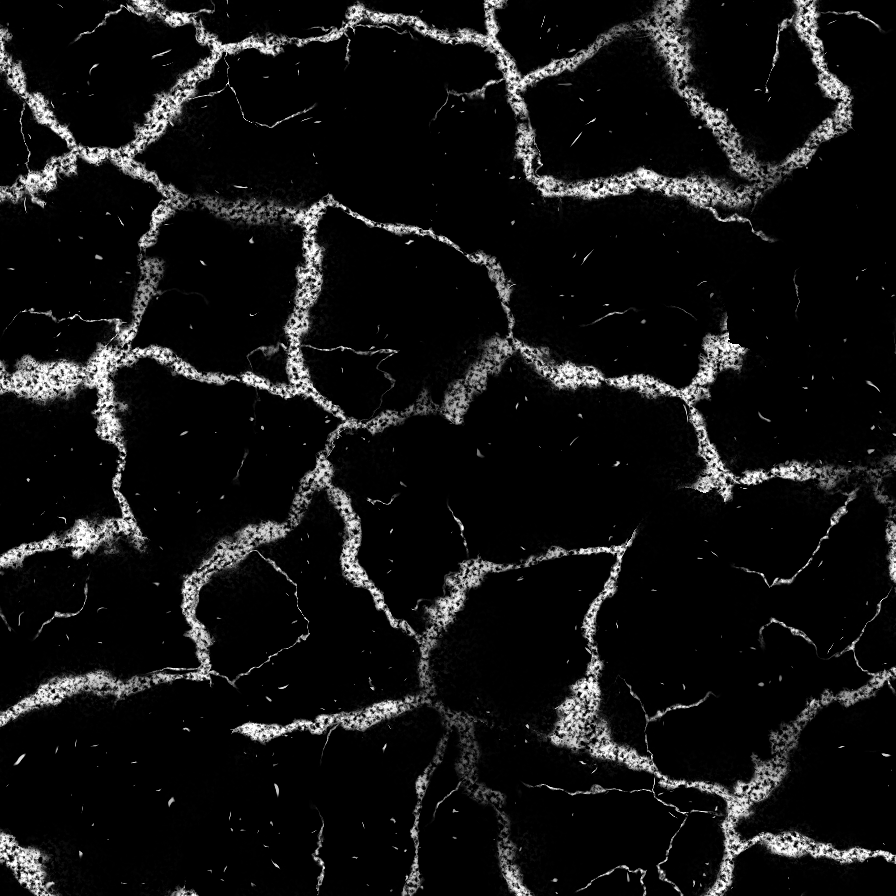
This texture is drawn by a three.js fragment shader. Its source:

```glsl
varying vec2 vUv;

vec2 hash2(vec2 p) {
  vec2 q = vec2(dot(p, vec2(127.1, 311.7)), dot(p, vec2(269.5, 183.3)));
  return fract(sin(q) * 43758.545);
}

float gradientNoise(vec2 p) {
  vec2 i = floor(p), f = fract(p);
  vec2 u = f * f * f * (f * (f * 6.0 - 15.0) + 10.0);
  vec2 x = vec2(1.0, 0.0);
  float a = dot(hash2(i) * 2.0 - 1.0, f);
  float b = dot(hash2(i + x) * 2.0 - 1.0, f - x);
  float c = dot(hash2(i + x.yx) * 2.0 - 1.0, f - x.yx);
  float d = dot(hash2(i + 1.0) * 2.0 - 1.0, f - 1.0);
  return mix(mix(a, b, u.x), mix(c, d, u.x), u.y);
}

float fbm(vec2 p) {
  float sum = 0.0, amplitude = 1.0;
  for (int i = 0; i < 3; i++) {
    sum += amplitude * gradientNoise(p);
    p = mat2(1.6, 1.2, -1.2, 1.6) * p + 7.3;
    amplitude *= 0.55;
  }
  return sum;
}

vec2 warp(vec2 p, float frequency, float amount) {
  vec2 q = p * frequency;
  return p + amount * vec2(fbm(q + 3.1), fbm(q + 41.7));
}

// Distance to the kept cell borders, scaled by a random strength per border
float crackDistance(vec2 uv, float scale, float keep, vec2 seed) {
  vec2 p = uv * scale + seed;
  vec2 base = floor(p), nearCell = base, nearPoint = vec2(0.0);
  float best = 8.0;
  for (int y = -1; y <= 1; y++) {
    for (int x = -1; x <= 1; x++) {
      vec2 cell = base + vec2(x, y);
      vec2 r = cell + hash2(cell) - p;
      if (dot(r, r) < best) {
        best = dot(r, r);
        nearCell = cell;
        nearPoint = r;
      }
    }
  }
  float result = 8.0;
  for (int y = -2; y <= 2; y++) {
    for (int x = -2; x <= 2; x++) {
      vec2 cell = nearCell + vec2(x, y);
      vec2 r = cell + hash2(cell) - p;
      vec2 span = r - nearPoint;
      vec2 border = hash2(cell + nearCell + 17.3 * abs(cell - nearCell));
      if (dot(span, span) > 0.0001 && border.x < keep) {
        float d = dot(0.5 * (nearPoint + r), normalize(span));
        result = min(result, d / mix(0.45, 1.0, border.y));
      }
    }
  }
  return result / scale;
}

// Tiny chips and short scratches, one candidate per grid cell
float specks(vec2 uv, float scale, float share, float size) {
  vec2 cell = floor(uv * scale);
  vec2 pick = hash2(cell + 5.7), shape = hash2(cell + 63.1);
  vec2 q = (fract(uv * scale) - mix(vec2(0.3), vec2(0.7), shape)) / scale;
  float angle = 6.283 * pick.y, c = cos(angle), s = sin(angle);
  q = mat2(c, s, -s, c) * q;
  q.x /= 1.0 + 3.0 * shape.x * shape.x;
  float radius = size * mix(0.4, 1.0, shape.y);
  float dotMask = 1.0 - smoothstep(radius - 0.0006, radius + 0.0006, length(q));
  return dotMask * step(pick.x, share) * mix(0.25, 0.9, shape.x);
}

void main() {
  vec2 uv = vUv;
  vec2 bent = warp(warp(uv, 5.0, 0.045), 19.0, 0.016);
  vec2 ragged = warp(bent, 70.0, 0.005);
  float patches = fbm(uv * 7.0 + 11.0);
  float clumps = gradientNoise(uv * 48.0 + 23.0);
  float grain = fbm(uv * 210.0);
  float lace = 0.16 - abs(gradientNoise(uv * 120.0 + 9.0));

  // Broad cracks filled with crumbled grains, fading along their length
  float wide = crackDistance(ragged, 5.0, 0.8, vec2(13.0, 4.0));
  float halfWidth = 0.0165 * clamp(0.9 + 0.9 * patches + 0.7 * clumps, 0.25, 1.7);
  float t = wide / halfWidth;
  float body = 1.0 - smoothstep(0.6, 1.2, t + 0.6 * grain);
  float fade = smoothstep(-0.5, 0.1, fbm(uv * 5.0 + 52.0));
  float density = 0.3 + 0.22 * fade + 0.4 * clumps;
  float crumbs = body * smoothstep(0.0, 0.85, density + 0.9 * grain + 0.9 * lace);
  crumbs *= mix(0.35, 1.0, fade);

  // Smoky dust beside the cracks
  float halo = exp(-wide / 0.018) * smoothstep(-0.15, 0.45, patches);
  float dust = 0.6 * halo * smoothstep(-0.1, 0.5, grain + 0.4 * clumps);

  // Broken hairlines that swell into narrow cracks
  float thin = crackDistance(ragged, 8.0, 0.6, vec2(71.0, 38.0));
  float presence = smoothstep(-0.02, 0.2, fbm(uv * 4.5 + 87.0));
  float lineWidth = 0.0018 + 0.004 * smoothstep(0.1, 0.5, patches + clumps);
  float line = 1.0 - smoothstep(0.2 * lineWidth, lineWidth + 0.0008, thin);
  float hairline = line * presence * clamp(0.6 + 1.1 * grain, 0.0, 1.0);

  float chips = max(specks(ragged, 75.0, 0.09, 0.0013), specks(bent, 24.0, 0.06, 0.0022));
  float gray = max(max(crumbs, dust), max(hairline, chips));
  gl_FragColor = vec4(vec3(gray), 1.0);
}
```
